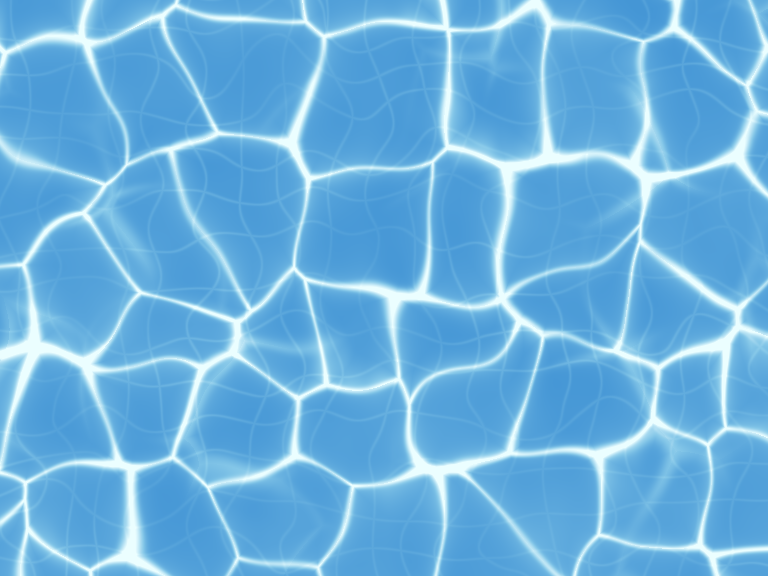
A Shadertoy shader for this texture:

```glsl
const vec3 DEEP_BLUE = vec3(0.265, 0.585, 0.835);
const vec3 POOL_BLUE = vec3(0.52, 0.78, 0.91);
const vec3 SUN_WHITE = vec3(0.92, 0.995, 1.0);

vec2 hash2(vec2 p) {
    p = vec2(dot(p, vec2(127.1, 311.7)), dot(p, vec2(269.5, 183.3)));
    return fract(sin(p) * 43758.5);
}

float cornerSlope(vec2 cell, vec2 offset) {
    return dot(hash2(cell) * 2.0 - 1.0, offset);
}

// Gradient noise, roughly -0.6 to 0.6
float gradientNoise(vec2 p) {
    vec2 i = floor(p), f = fract(p);
    vec2 u = f * f * f * (f * (f * 6.0 - 15.0) + 10.0);
    vec2 x = vec2(1.0, 0.0), y = vec2(0.0, 1.0);
    float low = mix(cornerSlope(i, f), cornerSlope(i + x, f - x), u.x);
    float high = mix(cornerSlope(i + y, f - y), cornerSlope(i + 1.0, f - 1.0), u.x);
    return mix(low, high, u.y);
}

vec2 warp(vec2 p, float amount) {
    return p + amount * vec2(gradientNoise(p + 17.3), gradientNoise(p + 61.8));
}

float patches(vec2 p, float low, float high) {
    return smoothstep(low, high, gradientNoise(p));
}

vec2 seedOffset(vec2 cell, vec2 p) {
    return cell + 0.5 + 0.84 * (hash2(cell) - 0.5) - p;
}

// x: distance to nearest wall, y: to second wall, z: random value of the cell
vec3 cellWalls(vec2 p) {
    vec2 base = floor(p), home = base, nearest = vec2(9.0);
    for (int j = -1; j <= 1; j++)
    for (int i = -1; i <= 1; i++) {
        vec2 cell = base + vec2(i, j);
        vec2 seed = seedOffset(cell, p);
        if (dot(seed, seed) < dot(nearest, nearest)) {
            nearest = seed;
            home = cell;
        }
    }
    vec2 wall = vec2(9.0);
    for (int j = -2; j <= 2; j++)
    for (int i = -2; i <= 2; i++) {
        if (i == 0 && j == 0) continue;
        vec2 seed = seedOffset(home + vec2(i, j), p);
        float d = dot(0.5 * (seed + nearest), normalize(seed - nearest));
        wall = d < wall.x ? vec2(d, wall.x) : vec2(wall.x, min(wall.y, d));
    }
    return vec3(wall, hash2(home + 5.7).x);
}

// Bright filaments that flare at their junctions, with one-sided sheets
float caustics(vec2 p, float lineWidth, float sheetGain) {
    vec3 wall = cellWalls(warp(p, 0.42));
    float junction = exp(-wall.y / 0.10);
    float flare = patches(p * 1.1 + 31.0, -0.15, 0.35);
    float width = lineWidth * (0.75 + 0.45 * flare + 1.8 * junction * flare);
    float core = exp(-pow(wall.x / width, 2.0)) * (0.42 + 0.33 * flare + 0.35 * junction);
    float halo = exp(-wall.x / 0.085) * (0.14 + 0.22 * wall.z);
    float streaks = 0.7 + 0.6 * gradientNoise(p * vec2(5.0, 2.2) + 8.0);
    float sheet = patches(p * 0.9 + 4.0, 0.02, 0.4) * smoothstep(0.25, 0.8, wall.z);
    return core + halo + sheetGain * sheet * streaks * exp(-wall.x / 0.15);
}

// Thin line at each whole value of a coordinate, of even width
float tileSeam(float coordinate, float halfWidth) {
    float slope = max(fwidth(coordinate) * iResolution.y, 1.0);
    float d = abs(fract(coordinate) - 0.5) / slope;
    return exp(-pow(d / halfWidth, 2.0));
}

float tileGrid(vec2 p) {
    vec2 q = p * 13.0 + 1.5 * (warp(p * 5.0, 0.6) - p * 5.0);
    q += 1.1 * vec2(gradientNoise(p * 7.0 + 3.0), gradientNoise(p * 7.0 + 43.0));
    return max(tileSeam(q.x, 0.0022), tileSeam(q.y, 0.0022));
}

vec3 waterColor(float light) {
    vec3 shade = mix(DEEP_BLUE, POOL_BLUE, clamp(light / 0.4, 0.0, 1.0));
    return mix(shade, SUN_WHITE, clamp((light - 0.4) / 0.6, 0.0, 1.0));
}

void mainImage(out vec4 fragColor, in vec2 fragCoord) {
    vec2 p = fragCoord / iResolution.y;

    // Soft light in the body of the water
    float light = 0.045 + 0.12 * gradientNoise(p * 3.5 + 12.0);
    light += 0.05 * gradientNoise(p * vec2(13.0, 9.0)) + 0.03 * (1.0 - p.y);

    // Main net and a fainter, broken one behind it
    light += caustics(p * 5.5 + 2.0, 0.036, 0.75);
    float faintPatches = patches(p * 4.0 + 73.0, -0.1, 0.4);
    light += 0.36 * faintPatches * caustics(p * 4.6 + 37.0, 0.05, 0.9);

    // Refracted seams of the pool floor
    light += 0.075 * tileGrid(p) * (0.6 + patches(p * 4.0 + 90.0, -0.3, 0.4));

    fragColor = vec4(waterColor(max(light, 0.0)), 1.0);
}
```
